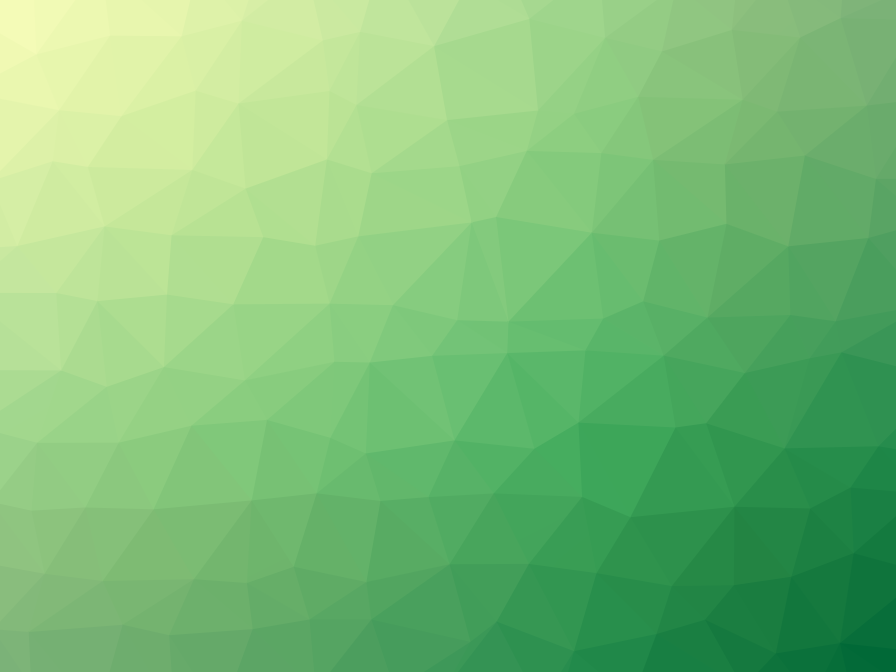
Reproduce this background procedurally as a WebGL 1 fragment shader.

```glsl
precision highp float;

uniform vec2 u_resolution;

#define CELL vec2(0.1016, 0.099)
#define JITTER vec2(0.35, 0.29)
#define CREAM vec3(0.969, 0.988, 0.725)
#define LIME vec3(0.851, 0.941, 0.639)
#define PALE_GREEN vec3(0.678, 0.867, 0.557)
#define LEAF vec3(0.471, 0.776, 0.475)
#define GREEN vec3(0.255, 0.671, 0.365)
#define FOREST vec3(0.137, 0.518, 0.263)
#define DEEP vec3(0.0, 0.408, 0.216)

vec2 hash2(vec2 p) {
    vec3 q = fract(p.xyx * vec3(0.1031, 0.1030, 0.0973));
    q += dot(q, q.yzx + 33.33);
    return fract((q.xx + q.yz) * q.zy);
}

// Seven evenly spaced colour stops
vec3 ramp(float t) {
    float s = clamp(t, 0.0, 1.0) * 6.0;
    vec3 color = mix(CREAM, LIME, clamp(s, 0.0, 1.0));
    color = mix(color, PALE_GREEN, clamp(s - 1.0, 0.0, 1.0));
    color = mix(color, LEAF, clamp(s - 2.0, 0.0, 1.0));
    color = mix(color, GREEN, clamp(s - 3.0, 0.0, 1.0));
    color = mix(color, FOREST, clamp(s - 4.0, 0.0, 1.0));
    return mix(color, DEEP, clamp(s - 5.0, 0.0, 1.0));
}

// Average of a left-to-right and a top-to-bottom ramp
vec3 gradient(vec2 p) {
    float aspect = u_resolution.x / u_resolution.y;
    return 0.5 * (ramp(p.x / aspect + 0.5) + ramp(0.5 - p.y));
}

// Jittered grid corner; rows straddle the centre line
vec2 corner(vec2 id) {
    vec2 offset = (hash2(id + 57.0) * 2.0 - 1.0) * JITTER;
    return (id + offset - vec2(0.0, 0.5)) * CELL;
}

// Signed distance to an edge, positive on its left
float edgeDistance(vec2 p, vec2 a, vec2 b) {
    vec2 e = normalize(b - a);
    vec2 d = p - a;
    return e.x * d.y - e.y * d.x;
}

// Flat triangle: colour weighted by coverage, and the coverage itself
vec4 facet(vec2 p, vec2 a, vec2 b, vec2 c) {
    float inside = min(edgeDistance(p, a, b),
                       min(edgeDistance(p, b, c), edgeDistance(p, c, a)));
    float coverage = clamp(0.5 + inside * u_resolution.y, 0.0, 1.0);
    return vec4(gradient((a + b + c) / 3.0), 1.0) * coverage;
}

void main() {
    vec2 p = (gl_FragCoord.xy - 0.5 * u_resolution) / u_resolution.y;
    vec2 cell = floor(p / CELL + vec2(0.0, 0.5));

    // A faint smooth base fills any gap between facets
    vec4 total = vec4(gradient(p), 1.0) * 0.001;

    for (int j = -1; j <= 1; j++) {
        for (int i = -1; i <= 1; i++) {
            vec2 id = cell + vec2(float(i), float(j));
            vec2 a = corner(id);
            vec2 b = corner(id + vec2(1.0, 0.0));
            vec2 c = corner(id + vec2(1.0, 1.0));
            vec2 d = corner(id + vec2(0.0, 1.0));

            // Split each quad along its shorter diagonal
            if (distance(a, c) < distance(b, d)) {
                total += facet(p, a, b, c) + facet(p, a, c, d);
            } else {
                total += facet(p, a, b, d) + facet(p, b, c, d);
            }
        }
    }

    gl_FragColor = vec4(total.rgb / total.a, 1.0);
}
```
